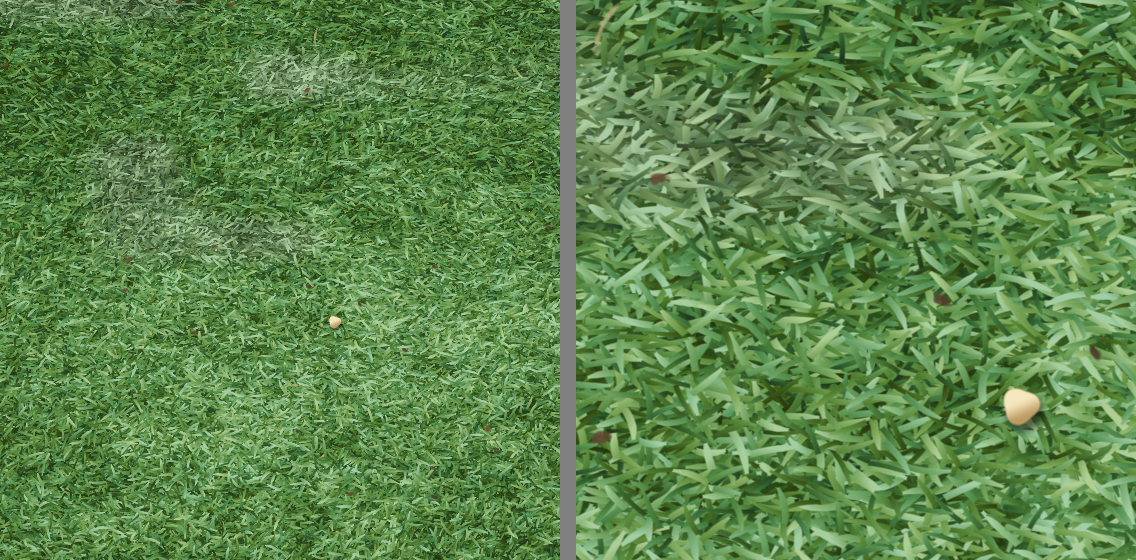
Left: the whole. Right: its middle third, enlarged.
Write a three.js fragment shader that draws this texture.

```glsl
// Worn artificial turf: overlapping short grass blades with bits of debris and a pebble
varying vec2 vUv;

float hash(vec2 p) {
  return fract(sin(dot(p, vec2(127.1, 311.7))) * 43758.5453);
}

vec2 hash2(vec2 p) {
  return vec2(hash(p), hash(p + 37.3));
}

float noise(vec2 p) {
  vec2 i = floor(p);
  vec2 f = fract(p);
  f = f * f * (3.0 - 2.0 * f);
  return mix(mix(hash(i), hash(i + vec2(1.0, 0.0)), f.x),
             mix(hash(i + vec2(0.0, 1.0)), hash(i + vec2(1.0, 1.0)), f.x), f.y);
}

vec2 rotate(vec2 p, float angle) {
  float c = cos(angle);
  float s = sin(angle);
  return vec2(c * p.x + s * p.y, c * p.y - s * p.x);
}

// Green ramp from deep shadow to pale highlight
vec3 grassRamp(float tone) {
  float t = clamp(tone, 0.0, 1.0) * 4.0;
  vec3 color = mix(vec3(0.13, 0.23, 0.07), vec3(0.22, 0.40, 0.14), clamp(t, 0.0, 1.0));
  color = mix(color, vec3(0.32, 0.55, 0.24), clamp(t - 1.0, 0.0, 1.0));
  color = mix(color, vec3(0.47, 0.67, 0.39), clamp(t - 2.0, 0.0, 1.0));
  return mix(color, vec3(0.65, 0.81, 0.61), clamp(t - 3.0, 0.0, 1.0));
}

// Broad light and dark drifts, plus small clumps
float patchTone(vec2 p) {
  float band = smoothstep(0.45, 0.75, p.y + 0.1 * (noise(p * 4.0) - 0.5));
  float drifts = noise(p * vec2(2.5, 5.0) + 4.0) - 0.5;
  float clumps = noise(p * vec2(24.0, 32.0)) - 0.5;
  float tufts = noise(p * vec2(9.0, 14.0) + 20.0) - 0.5;
  return 0.05 - 0.15 * band + 0.2 * drifts + 0.24 * clumps + 0.14 * tufts;
}

// Paints one layer of blades; depth runs from 0 (roots) to 1 (top)
vec3 bladeLayer(vec3 color, vec2 p, float depth, float shade, float worn) {
  vec2 grid = p * 50.0 + depth * vec2(71.3, 43.7);
  vec2 cell = floor(grid);
  for (int j = -1; j <= 1; j++) {
    for (int i = -1; i <= 1; i++) {
      vec2 id = cell + vec2(float(i), float(j));
      vec2 seed = id + depth * 190.0;
      vec2 center = id + hash2(seed);
      vec2 shape = hash2(seed + 11.7);
      vec2 tint = hash2(seed + 53.1);

      // Lean follows a slow flow; the tip may face either way
      vec2 spot = center / 50.0;
      float flow = 0.25 + 0.6 * sin(spot.x * 5.0 + 2.0 * sin(spot.y * 6.0));
      float angle = flow + 2.5 * (shape.x - 0.5) + 3.14159 * step(0.5, tint.y);
      vec2 local = rotate(grid - center, angle);
      float halfLength = 0.4 + 0.42 * shape.y;
      float along = local.x / halfLength;
      local.y += 0.2 * (fract(shape.x * 17.0) - 0.5) * along * along;

      float halfWidth = (0.075 + 0.05 * tint.x) * (1.0 - 0.5 * smoothstep(0.2, 1.0, along));
      float edge = max(abs(local.y) - halfWidth, abs(local.x) - halfLength);
      float cover = 1.0 - smoothstep(-0.04, 0.04, edge);

      float tone = 0.3 + 0.25 * depth + 0.78 * (tint.x - 0.5) + shade
                 + 0.17 * along + 0.5 * local.y;
      vec3 blade = grassRamp(tone);
      blade += (fract(tint.y * 13.0) - 0.5) * vec3(-0.07, 0.0, 0.1);
      float gray = dot(blade, vec3(0.3, 0.55, 0.15));
      blade = mix(blade, gray * vec3(0.96, 1.08, 0.9), 0.12 + 0.45 * worn);
      color = mix(color, blade, cover);
    }
  }
  return color;
}

// Dry leaf chips and straws scattered over the turf
vec3 addDebris(vec3 color, vec2 p) {
  for (int i = 0; i < 26; i++) {
    vec2 seed = vec2(float(i) * 3.1, 7.7);
    vec2 kind = hash2(seed + 5.0);
    vec2 local = rotate(p - hash2(seed), 3.0 * (kind.x - 0.5));
    float straw = step(0.72, kind.y);
    vec2 size = mix(vec2(0.006, 0.0035), vec2(0.014, 0.0015), straw) * (0.6 + 0.6 * kind.x);
    local.y += straw * 12.0 * local.x * local.x;
    float edge = (length(local / size) - 1.0) * size.y;
    edge += 0.0015 * (noise(p * 300.0) - 0.5);
    vec3 chip = mix(vec3(0.24, 0.17, 0.14), vec3(0.50, 0.36, 0.24), kind.x);
    chip = mix(chip, vec3(0.72, 0.70, 0.50), straw);
    color = mix(color, chip, 0.85 * (1.0 - smoothstep(-0.001, 0.001, edge)));
  }
  return color;
}

// A cream pebble with a soft shadow below it
vec3 addPebble(vec3 color, vec2 p) {
  vec2 local = p - vec2(0.598, 0.425);
  float radius = 0.0105 + 0.0012 * sin(3.0 * atan(local.y, local.x) + 1.0);
  color *= 1.0 - 0.5 * (1.0 - smoothstep(0.007, 0.015, length(local + vec2(-0.002, 0.004))));
  vec3 stone = mix(vec3(0.74, 0.60, 0.38), vec3(0.96, 0.90, 0.74),
                   smoothstep(-0.009, 0.004, local.y - 0.4 * local.x));
  return mix(color, stone, 1.0 - smoothstep(-0.001, 0.001, length(local) - radius));
}

void main() {
  // Rows tighten toward the top, as seen at a slant
  vec2 turf = vec2(vUv.x, vUv.y * (1.0 + 0.25 * vUv.y));
  float worn = smoothstep(0.6, 0.9, noise(vUv * vec2(4.0, 7.0) + 9.0)) * smoothstep(0.3, 0.6, vUv.y);
  float shade = patchTone(vUv) + 0.16 * worn;

  vec3 color = grassRamp(0.08 + 0.5 * shade);
  for (int layer = 0; layer < 13; layer++) {
    color = bladeLayer(color, turf, float(layer) / 12.0, shade, worn);
  }
  color = addDebris(color, vUv);
  color = addPebble(color, vUv);
  gl_FragColor = vec4(color, 1.0);
}
```
